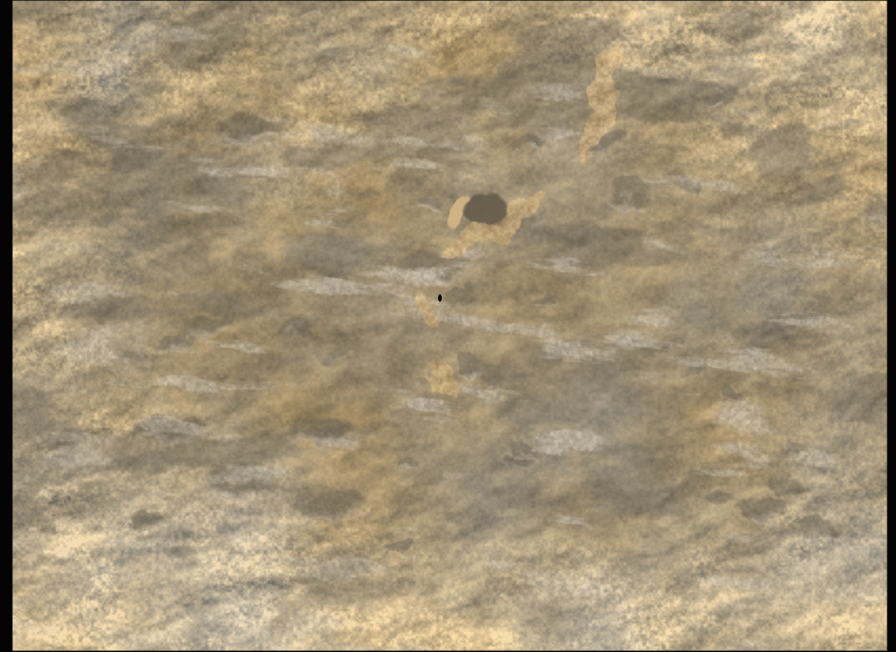
Write a Shadertoy shader that draws this texture.

```glsl
// Weathered sandy rock face: brown hollow, pale crusted rim, grey facets and a light vein.
#define SHADE vec3(0.53, 0.485, 0.40)
#define LIGHT vec3(0.92, 0.82, 0.64)
#define FACET vec3(0.50, 0.465, 0.40)
#define GLAZE vec3(0.78, 0.74, 0.67)
#define VEIN vec3(0.80, 0.67, 0.47)
#define FRAME vec3(0.015)
#define RELIEF 0.85
#define GRAIN 0.20
#define LIGHT_STEP vec2(-0.004, 0.010)
#define FACETS 34

float hash(vec2 p) {
    vec3 q = fract(p.xyx * 0.1031);
    q += dot(q, q.yzx + 33.33);
    return fract((q.x + q.y) * q.z);
}

float noise(vec2 p) {
    vec2 i = floor(p), f = fract(p);
    f = f * f * (3.0 - 2.0 * f);
    return mix(mix(hash(i), hash(i + vec2(1, 0)), f.x),
               mix(hash(i + vec2(0, 1)), hash(i + vec2(1, 1)), f.x), f.y);
}

float fbm(vec2 p) {
    float sum = 0.0, amp = 0.5;
    for (int i = 0; i < 5; i++) {
        sum += amp * noise(p);
        p = mat2(1.6, 0.6, -0.6, 1.6) * p * 1.2 + 17.3;
        amp *= 0.5;
    }
    return sum;
}

// Lumpy ground, stretched sideways and tilted a little upward to the right.
float ground(vec2 p) {
    p.y -= 0.18 * p.x;
    p += 0.03 * vec2(noise(p * 9.0), noise(p * 9.0 + 40.0));
    return fbm(p * vec2(8.0, 15.0) + 60.0);
}

float segment(vec2 p, vec2 a, vec2 b) {
    vec2 d = b - a;
    return length(p - a - d * clamp(dot(p - a, d) / dot(d, d), 0.0, 1.0));
}

// Smooth-edged ellipse mask.
float ellipse(vec2 d, vec2 radius, float soft) {
    return 1.0 - smoothstep(1.0 - soft, 1.0 + soft, length(d / radius));
}

void mainImage(out vec4 fragColor, in vec2 fragCoord) {
    vec2 uv = fragCoord / iResolution.xy;
    vec2 p = fragCoord / iResolution.y;
    float aspect = iResolution.x / iResolution.y;
    vec2 wobble = vec2(fbm(p * 22.0), fbm(p * 22.0 + 90.0)) - 0.48;

    // Broad light: dim centre, bright rim, brightest along the bottom.
    float broad = fbm(p * 4.0 + 7.0) - 0.48;
    float rim = smoothstep(0.22, 0.62, length((uv - vec2(0.54, 0.50)) * vec2(1.0, 1.1)) + 0.35 * broad);
    float base = smoothstep(0.26, 0.02, uv.y + 0.2 * broad);

    // Lit relief and sandy grain.
    float slope = ground(p) - ground(p + LIGHT_STEP);
    float grain = 0.6 * noise(p * 170.0) + 0.4 * noise(p * 310.0 + 5.0) - 0.5;
    float mottle = fbm(p * vec2(26.0, 38.0) + 31.0) - 0.48;
    float tone = 0.605 + 0.095 * rim + 0.07 * base + 0.16 * broad + 0.22 * mottle;
    tone += RELIEF * slope * (0.55 + 0.6 * rim) + GRAIN * grain * (0.5 + 0.6 * rim);
    float crust = smoothstep(0.50, 0.62, fbm(p * vec2(13.0, 20.0) + 3.0)) * rim;
    tone += crust * (0.07 + 0.16 * grain);
    vec3 color = mix(SHADE, LIGHT, (clamp(tone, 0.34, 0.97) - 0.53) / 0.39);

    // Warm ochre and cool dusty tints.
    float warmth = fbm(p * 5.5 + 72.0) - 0.48 + 0.12 * smoothstep(0.3, 0.9, uv.y) - 0.12 * base;
    color += vec3(0.10, 0.0, -0.16) * (warmth + 0.08 * (1.0 - rim));

    // Soft grey hollows.
    float hollow = smoothstep(0.53, 0.64, fbm(p * vec2(6.0, 13.0) + 120.0));
    color = mix(color, FACET + 0.5 * slope + 0.07 * grain, 0.6 * hollow * (1.0 - 0.6 * base));

    // Scattered facets: dark above, pale along the lower lip.
    for (int i = 0; i < FACETS; i++) {
        float id = float(i);
        float size = hash(vec2(id, 3.7));
        vec2 at = vec2(0.10 + 0.82 * hash(vec2(id, 11.3)), 0.17 + 0.68 * hash(vec2(id, 29.1)));
        vec2 radius = mix(vec2(0.015, 0.009), vec2(0.058, 0.024), size * size);
        vec2 d = p - at * vec2(aspect, 1.0) + wobble * 0.05;
        float mask = ellipse(d, radius, 0.25);
        float lip = ellipse(d + vec2(0.0, radius.y * 0.9), radius * vec2(0.9, 0.35), 0.6);
        color = mix(color, FACET - 0.05 * size + 0.08 * grain + 0.25 * slope, 0.65 * mask);
        color = mix(color, GLAZE + 0.15 * grain, 0.45 * lip * hash(vec2(id, 47.9)));
    }

    // Pale mineral streaks across the middle.
    float streak = smoothstep(0.58, 0.73, fbm(vec2(p.x, p.y + 0.08 * p.x) * vec2(8.0, 30.0) + 200.0));
    color = mix(color, GLAZE + 0.25 * grain, 0.6 * streak * (1.0 - 0.5 * rim));

    // Broken light vein, winding down from the upper right.
    vec2 v = vec2(uv.x * aspect, uv.y) + wobble * 0.06;
    float vein = segment(v, vec2(0.94, 0.90), vec2(0.90, 0.76));
    vein = min(vein, segment(v, vec2(0.90, 0.76), vec2(0.77, 0.64)));
    vein = min(vein, segment(v, vec2(0.77, 0.64), vec2(0.63, 0.60)));
    vein = min(vein, segment(v, vec2(0.65, 0.57), vec2(0.68, 0.41)));
    float width = 0.018 * smoothstep(0.32, 0.62, noise(p * 17.0 + 8.0));
    float veinMask = smoothstep(width + 0.003, width - 0.003, vein) * smoothstep(0.0, 0.006, width);
    color = mix(color, VEIN + 0.7 * slope + 0.2 * grain, 0.65 * veinMask);

    // Dark stone in the vein, with a bright flake and a tiny pit nearby.
    vec2 stone = p - vec2(0.545 * aspect, 0.675) + wobble * 0.03;
    color = mix(color, VEIN + 0.06, 0.8 * ellipse(stone + vec2(0.045, 0.0) - vec2(0.5 * stone.y, 0.0), vec2(0.015, 0.026), 0.15));
    color = mix(color, FACET - 0.11, 0.9 * ellipse(stone, vec2(0.034, 0.026), 0.12));
    color = mix(color, FRAME, ellipse(p - vec2(0.491 * aspect, 0.543), vec2(0.0028, 0.0055), 0.35));

    // Black border, wider at the sides.
    vec2 px = 1.0 / iResolution.xy;
    vec2 inside = smoothstep(vec2(0.0140, 0.002) - px, vec2(0.0140, 0.002) + px, uv)
                * smoothstep(vec2(0.0100, 0.001) - px, vec2(0.0100, 0.001) + px, 1.0 - uv);
    fragColor = vec4(mix(FRAME, clamp(color, 0.0, 1.0), inside.x * inside.y), 1.0);
}
```
